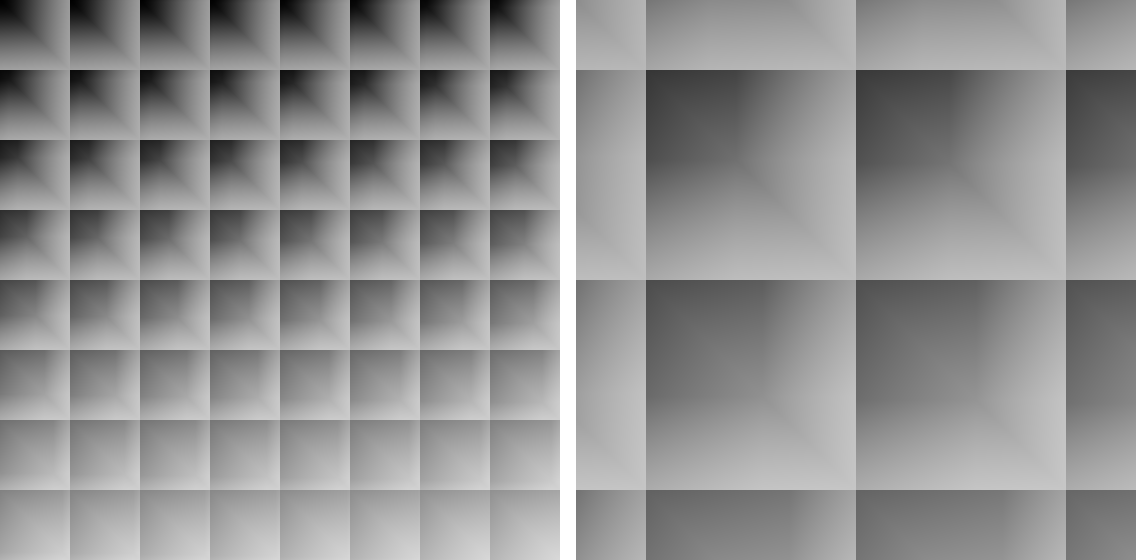
Left, the full canvas; right, a detail of the centre.
Give the GLSL for this pattern, as a WebGL 1 fragment shader.

```glsl
precision highp float;

// An 8 by 8 sheet of slices through the colour cube, shown in grey.
// Red grows rightward and green downward in each tile; blue grows tile by tile.
// Hue-weighted grey mixing makes the diagonal creases; a tone curve sets contrast.

uniform vec2 u_resolution;

#define TILES 8.0
#define PRIMARY_GREYS vec3(0.60, 0.62, 0.55)    // red, green, blue
#define SECONDARY_GREYS vec3(0.73, 0.65, 0.66)  // cyan, magenta, yellow
#define TOE_POWER 1.7
#define SHOULDER 0.41
#define WHITE_LEVEL 0.85

// Colour cube coordinate at a canvas point, with y running down.
vec3 cubeColor(vec2 point) {
  vec2 grid = point * TILES;
  vec2 tile = floor(grid);
  float blue = (tile.x + TILES * tile.y) / (TILES * TILES - 1.0);
  return vec3(fract(grid), blue);
}

// Splits a colour into white, secondary and primary parts and weights each.
float mixGrey(vec3 color) {
  float high = max(color.r, max(color.g, color.b));
  float low = min(color.r, min(color.g, color.b));
  float middle = color.r + color.g + color.b - high - low;

  float primary = color.r >= high ? PRIMARY_GREYS.r
                : color.g >= high ? PRIMARY_GREYS.g : PRIMARY_GREYS.b;
  float secondary = color.r <= low ? SECONDARY_GREYS.x
                  : color.g <= low ? SECONDARY_GREYS.y : SECONDARY_GREYS.z;
  return low + (middle - low) * secondary + (high - middle) * primary;
}

// Soft toe and shoulder, reaching WHITE_LEVEL at full input.
float toneCurve(float grey) {
  float lifted = pow(max(grey, 0.0), TOE_POWER);
  return WHITE_LEVEL * (1.0 + SHOULDER) * lifted / (lifted + SHOULDER);
}

void main() {
  // Average four samples per fragment to smooth the tile edges.
  float grey = 0.0;
  for (int i = 0; i < 4; i++) {
    float index = float(i);
    vec2 offset = vec2(mod(index, 2.0), floor(index / 2.0)) * 0.5 - 0.25;
    vec2 point = (gl_FragCoord.xy + offset) / u_resolution;
    point.y = 1.0 - point.y;
    grey += 0.25 * toneCurve(mixGrey(cubeColor(point)));
  }
  gl_FragColor = vec4(vec3(grey), 1.0);
}
```
